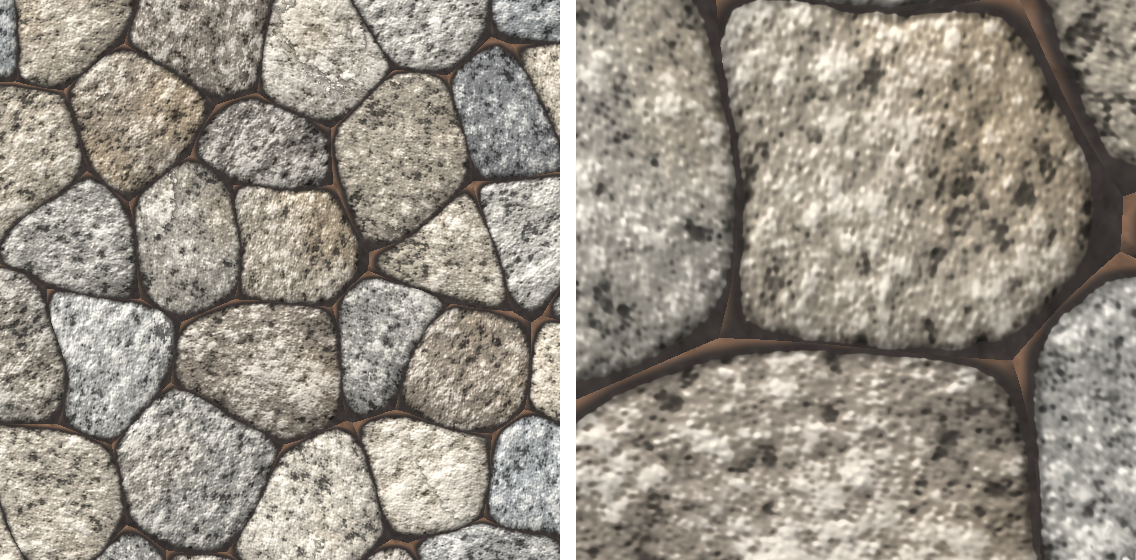
Left, the full canvas; right, a detail of the centre.
Give the GLSL for this texture, as a Shadertoy shader.

```glsl
// Sunlit wall of rounded, weathered fieldstones fitted closely over brown mortar.
#define STONES 4.6        // stones across the canvas
#define JITTER 0.74       // irregularity of the layout
#define ROUNDING 15.0     // lower values give rounder corners
#define JOINT 0.010       // half width of the joints, in stones
#define GRAIN 64.0        // frequency of the mineral grain
#define RELIEF 0.23       // strength of the surface bumps
#define LICHEN 0.55       // strength of the pale crust
#define SUN normalize(vec2(-0.55, 0.83))

const vec3 SLATE = vec3(0.64, 0.65, 0.65);
const vec3 SAND  = vec3(0.80, 0.755, 0.68);
const vec3 UMBER = vec3(0.61, 0.56, 0.50);
const vec3 OCHRE = vec3(0.74, 0.65, 0.52);
const vec3 CRUST = vec3(0.92, 0.90, 0.86);
const vec3 SHADE = vec3(0.23, 0.21, 0.20);
const vec3 MORTAR = vec3(0.56, 0.43, 0.34);

vec3 hash3(vec2 p) {
    vec3 q = fract(p.xyx * vec3(0.1031, 0.1030, 0.0973));
    q += dot(q, q.yxz + 33.33);
    return fract((q.xxy + q.yzz) * q.zyx);
}

// Cellular noise: soft spots of random sign, one in each cell.
float spots(vec2 p) {
    vec2 cell = floor(p), f = p - cell;
    float sum = 0.0;
    for (int y = -1; y <= 1; y++)
    for (int x = -1; x <= 1; x++) {
        vec2 g = vec2(x, y);
        vec3 h = hash3(cell + g);
        vec2 r = g + h.xy - f;
        float w = max(0.0, 1.0 - dot(r, r));
        sum += w * w * w * (2.0 * h.z - 1.0);
    }
    return sum;
}

float layers(vec2 p) {
    float sum = 0.0, amp = 0.75;
    for (int i = 0; i < 3; i++) {
        sum += amp * spots(p);
        p = mat2(1.62, 1.18, -1.18, 1.62) * p + 7.3;
        amp *= 0.8;
    }
    return sum;
}

// Centre of a stone in staggered courses.
vec2 stoneCentre(vec2 id) {
    return id + vec2(0.5 * mod(id.y, 2.0), 0.0) + 0.5 + JITTER * (hash3(id + 41.0).xy - 0.5);
}

// Rounded distance to the joint; also gives the stone id and the outward slope.
float stoneDistance(vec2 p, out vec2 id, out vec2 outward) {
    vec2 cell = floor(p), centre = vec2(0.0);
    float nearest = 1e3;
    for (int y = -2; y <= 2; y++)
    for (int x = -2; x <= 2; x++) {
        vec2 c = cell + vec2(x, y), r = stoneCentre(c) - p;
        if (dot(r, r) < nearest) { nearest = dot(r, r); id = c; centre = r; }
    }
    float total = 0.0;
    outward = vec2(0.0);
    for (int y = -2; y <= 2; y++)
    for (int x = -2; x <= 2; x++) {
        if (x == 0 && y == 0) continue;
        vec2 r = stoneCentre(id + vec2(x, y)) - p;
        vec2 n = normalize(r - centre);
        float w = exp(-ROUNDING * dot(0.5 * (r + centre), n));
        total += w;
        outward += w * n;
    }
    outward /= total;
    return -log(total) / ROUNDING;
}

void mainImage(out vec4 fragColor, in vec2 fragCoord) {
    vec2 uv = fragCoord / iResolution.y;

    // Layout with wavering outlines
    vec2 p = uv * STONES + 20.0, id, outward;
    p += 0.14 * vec2(spots(p * 1.3), spots(p * 1.3 + 50.0));
    float d = stoneDistance(p, id, outward) - JOINT;
    vec3 kind = hash3(id + 7.0), trait = hash3(id + 93.0);

    // Each stone has its own grain direction
    float angle = 6.283 * kind.z;
    mat2 turn = mat2(cos(angle), sin(angle), -sin(angle), cos(angle));
    mat2 bed = mat2(1.0, 0.0, 0.0, 1.3) * turn;
    vec2 q = bed * uv + 3.7 * trait.xy;
    float patches = layers(q * 11.0);
    float grain = layers(q * GRAIN);
    float bump = grain - layers((q + bed * SUN * 0.003) * GRAIN);
    float swell = patches - layers((q + bed * SUN * 0.010) * 11.0);
    d += 0.012 * patches + 0.006 * grain;

    // Mineral colour, rust stains, pale crust and dark pits
    vec3 stone = mix(SLATE, SAND, smoothstep(0.2, 0.85, kind.x));
    stone = mix(stone, UMBER, 0.8 * smoothstep(0.7, 0.85, trait.x));
    stone *= mix(0.86, 1.10, kind.y);
    float rust = smoothstep(0.0, 0.7, spots(q * 6.0 + 30.0) + 0.2 * grain);
    stone = mix(stone, OCHRE * mix(0.9, 1.1, kind.y), rust * 0.55 * smoothstep(0.3, 0.8, kind.x));
    stone *= 1.0 + 0.13 * patches + 0.19 * grain;
    float crust = smoothstep(0.1, 0.6, 0.6 * grain + 0.5 * patches + 0.3 * trait.y - 0.03);
    stone = mix(stone, CRUST, LICHEN * crust);
    float pits = smoothstep(0.25, 0.8, -0.75 * grain - 0.35 * patches);
    stone *= 1.0 - 0.36 * pits;

    // Thin ledges on some stones
    float ledge = 1.0 - smoothstep(0.0, 0.05, abs(spots(q * 5.0 + 11.0) + 0.08 * grain - 0.15));
    stone *= 1.0 - 0.4 * ledge * smoothstep(0.4, 0.7, trait.z) * smoothstep(0.0, 0.4, patches);

    // Sunlight on the bumps and on the rounded rim
    float facing = dot(outward, SUN);
    float rim = exp(-11.0 * max(d, 0.0));
    stone *= 1.0 + clamp(RELIEF * bump + 0.24 * swell, -0.35, 0.2);
    stone *= 1.0 + rim * (0.26 * facing - 0.13);
    stone *= mix(0.65, 1.0, smoothstep(0.0, 0.035, d));

    // Joints: deep shade, with mortar in the wider gaps
    float sunlit = smoothstep(-0.2, 0.5, facing) * smoothstep(-0.012, -0.045, d);
    vec3 joint = mix(SHADE, MORTAR, 0.85 * sunlit) * (1.0 + 0.15 * grain);

    float edge = 1.2 * STONES / iResolution.y;
    vec3 color = mix(joint, stone, smoothstep(-edge, edge, d));
    fragColor = vec4(clamp(color, 0.0, 1.0), 1.0);
}
```
